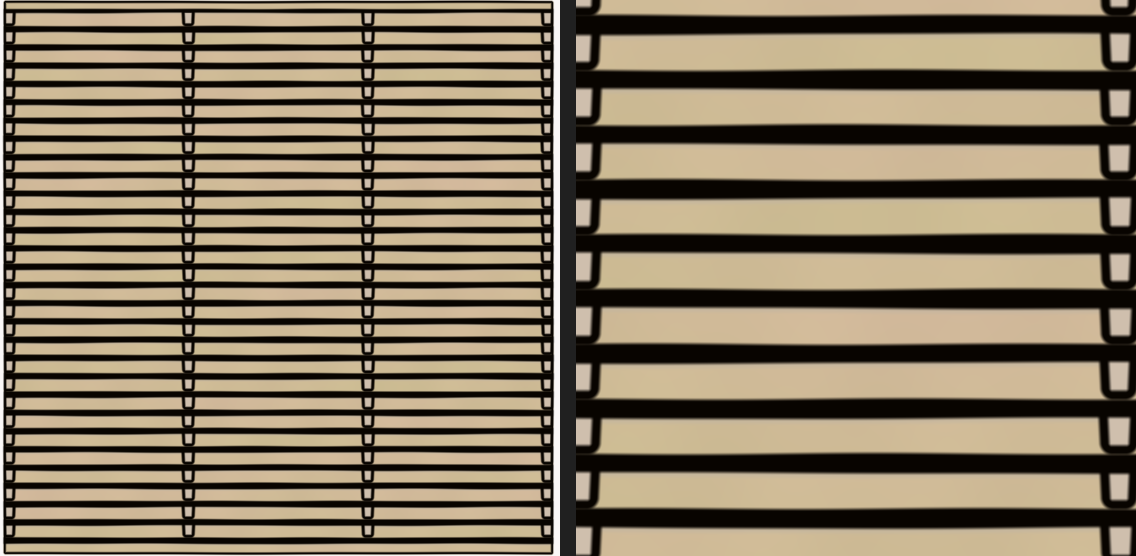
Left: the whole. Right: its middle third, enlarged.
Give the GLSL for this pattern, as a Shadertoy shader.

```glsl
// A closed slatted wooden blind: 29 tan slats, black gaps, four columns of ladder cord.

// Layout, in units of canvas height
const float SLATS       = 29.0;
const float PITCH       = 0.03285;                  // slat to slat
const float FIRST_GAP   = 0.0276;                   // height of the lowest gap
const float GAP_HALF    = 0.0057;                   // half width of a gap
const float TOP_HALF    = 0.0036;                   // half width of the gap under the top rail
const float CORDS       = 4.0;
const float FIRST_CORD  = 0.0161;
const float CORD_STEP   = 0.3228;
const vec2  LOOP_HALF   = vec2(0.0087, 0.0125);     // half size of one cord loop
const float LOOP_CENTER = 0.0204;                   // loop height above the gap below it
const float LOOP_ROUND  = 0.0042;
const float LOOP_STROKE = 0.0028;
const vec2  FRAME_MIN   = vec2(0.0085, 0.0046);
const vec2  FRAME_MAX   = vec2(0.9934, 0.9967);
const float FRAME_HALF  = 0.0023;
const float SOFTNESS    = 0.0012;                   // edge blur on top of antialiasing
const float WOBBLE      = 0.0005;                   // hand drawn unevenness

// Colours
const vec3 INK        = vec3(0.03, 0.015, 0.00);
const vec3 TAN_PINK   = vec3(0.825, 0.725, 0.61);
const vec3 TAN_YELLOW = vec3(0.80, 0.735, 0.575);
const vec3 SHEEN      = vec3(0.76, 0.71, 0.63);
const vec3 WINDOW     = vec3(0.81, 0.75, 0.68);
const vec3 PAPER      = vec3(0.98, 0.97, 0.97);

float hash(vec2 p) {
    return fract(sin(dot(p, vec2(127.1, 311.7))) * 43758.5453);
}

// Layered sines, roughly -1 to 1
float waver(float x, float seed) {
    return 0.6 * sin(x * 9.0 + seed * 6.3) + 0.4 * sin(x * 23.0 + seed * 17.0);
}

float roundBox(vec2 p, vec2 halfSize, float radius) {
    vec2 q = abs(p) - halfSize + radius;
    return length(max(q, 0.0)) + min(max(q.x, q.y), 0.0) - radius;
}

// Signed distance to the nearest dark gap between slats
float gapDistance(vec2 p) {
    float id = clamp(round((p.y - FIRST_GAP) / PITCH), 0.0, SLATS);
    float seed = hash(vec2(id, 3.0));
    float center = FIRST_GAP + id * PITCH + WOBBLE * waver(p.x, seed);
    float halfWidth = id == SLATS ? TOP_HALF : GAP_HALF;
    halfWidth += WOBBLE * waver(p.x * 1.4 + 2.0, seed + 0.37);
    return abs(p.y - center) - halfWidth;
}

// Signed distance to the outer centre line of the nearest cord loop
float loopDistance(vec2 p) {
    float column = clamp(round((p.x - FIRST_CORD) / CORD_STEP), 0.0, CORDS - 1.0);
    float row = clamp(floor((p.y - FIRST_GAP) / PITCH), 0.0, SLATS - 1.0);
    vec2 q = p - vec2(FIRST_CORD + column * CORD_STEP, FIRST_GAP + row * PITCH + LOOP_CENTER);
    q.x += WOBBLE * 2.0 * (hash(vec2(column, row)) - 0.5);
    float taper = 0.07 * q.y / LOOP_HALF.y;         // narrower at the bottom
    float breadth = 1.0 + taper + 0.1 * (hash(vec2(row, column + 9.0)) - 0.5);
    return roundBox(q, LOOP_HALF * vec2(breadth, 1.0), LOOP_ROUND);
}

void mainImage(out vec4 fragColor, in vec2 fragCoord) {
    vec2 p = fragCoord / iResolution.y;
    float soft = SOFTNESS + 0.5 / iResolution.y;

    // Slats: tint drifts along and between them, with a pale upper edge
    float level = (p.y - FIRST_GAP) / PITCH;
    float slat = floor(level);
    float drift = 0.5 + 0.3 * waver(p.x * 0.8, hash(vec2(slat, 1.0)))
                + 0.5 * (hash(vec2(slat, 5.0)) - 0.5);
    drift += 0.3 * (0.5 - fract(level));
    vec3 color = mix(TAN_PINK, TAN_YELLOW, clamp(drift, 0.0, 1.0));
    color *= 1.0 + 0.012 * waver(p.x * 3.0, slat * 0.71);
    float gap = gapDistance(p);
    color = mix(color, SHEEN, 0.6 * smoothstep(0.0045, 0.001, gap) * step(0.5, fract(level)));

    // Ladder cords: pale windows with dark outlines
    float inRows = step(0.0, level) * step(level, SLATS);
    float loop = loopDistance(p);
    color = mix(color, WINDOW, inRows * smoothstep(soft, -soft, loop));
    color = mix(color, INK, inRows * smoothstep(soft, -soft, abs(loop) - LOOP_STROKE));

    // Gaps
    color = mix(color, INK, smoothstep(soft, -soft, gap));

    // Outer frame and the paper around it
    vec2 center = 0.5 * (FRAME_MIN + FRAME_MAX);
    vec2 q = p - center + WOBBLE * vec2(waver(p.y, 0.2), waver(p.x, 0.6));
    float frame = roundBox(q, 0.5 * (FRAME_MAX - FRAME_MIN), 0.002);
    color = mix(color, INK, smoothstep(soft, -soft, abs(frame) - FRAME_HALF));
    color = mix(color, PAPER, smoothstep(-soft, soft, frame - FRAME_HALF));

    fragColor = vec4(color, 1.0);
}
```
